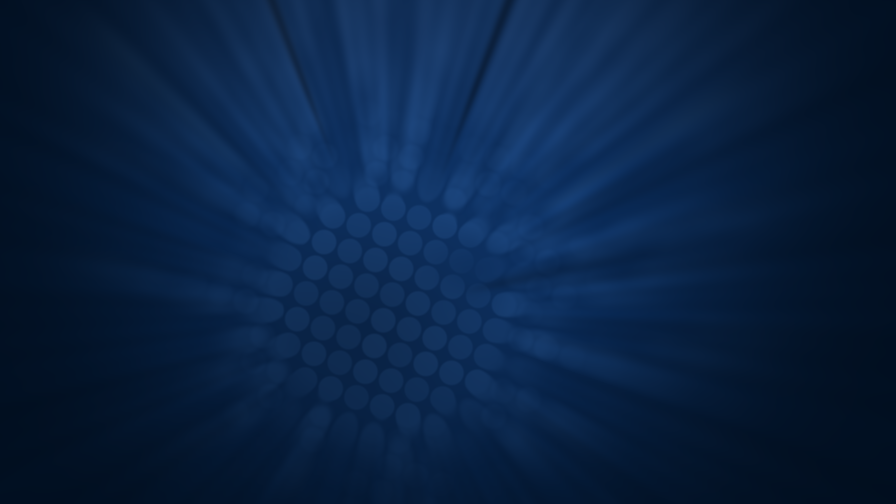
Give the GLSL for this background, as a Shadertoy shader.

```glsl
// A bundle of glowing blue fibres seen end on: crisp round tips in the core,
// drawn out into soft rays towards the rim. A tilted dot lattice is sampled
// along the radius (zoom blur), then laid over an elliptical navy glow.

#define FOCUS vec2(0.775, 0.387)      // point where the rays converge
#define TIP_ANCHOR vec2(0.694, 0.502) // centre of one lattice dot
#define TIP_PITCH 0.0540              // distance between fibre tips
#define TIP_RADIUS 0.45               // dot radius in lattice cells
#define TILT 0.335                    // lattice rotation, radians
#define CORE_RADIUS 0.215             // tips stay sharp inside this
#define BLUR_STEPS 32
#define GLOW_CENTRE vec2(0.87, 0.66)
#define GLOW_SIZE vec2(0.68, 0.70)
#define NIGHT vec3(0.004, 0.058, 0.125)
#define BLUE vec3(0.056, 0.203, 0.405)

float hash(vec2 cell) {
    vec3 h = fract(cell.xyx * vec3(0.1031, 0.1030, 0.0973));
    h += dot(h, h.yzx + 33.33);
    return fract((h.x + h.y) * h.z);
}

// Brightness of the fibre tip covering p
float fibreTip(vec2 p, float softness, float variation) {
    float c = cos(TILT), s = sin(TILT);
    vec2 d = p - TIP_ANCHOR;
    vec2 lattice = vec2(dot(d, vec2(c, -s)), dot(d, vec2(-s, -c))) / TIP_PITCH;
    vec2 cell = floor(lattice + 0.5);
    float disc = 1.0 - smoothstep(TIP_RADIUS - softness, TIP_RADIUS + softness,
                                  length(lattice - cell));
    float strength = mix(0.75, 1.0, hash(cell + 7.0));
    return disc * mix(strength, smoothstep(0.15, 0.9, hash(cell)), variation);
}

// Average of the lattice along the ray; the span grows away from the core
float fibres(vec2 dir, float radius, float outer) {
    float beyond = max(radius - CORE_RADIUS, 0.0);
    float source = min(radius, CORE_RADIUS) + 0.55 * beyond;
    float span = 0.32 * beyond;
    float softness = mix(0.05, 0.18, outer);
    float sum = 0.0;
    for (int i = 0; i < BLUR_STEPS; i++) {
        float t = (float(i) + 0.5) / float(BLUR_STEPS) - 0.5;
        sum += fibreTip(FOCUS + dir * (source + span * t), softness, outer);
    }
    return sum / float(BLUR_STEPS);
}

// Fine angular streaks; whole frequencies keep the circle seamless
float fineRays(float angle) {
    return 0.40 * sin(23.0 * angle + 1.0)
         + 0.35 * sin(47.0 * angle + 2.6 + sin(7.0 * angle))
         + 0.25 * sin(89.0 * angle + 4.0 + sin(11.0 * angle));
}

// Soft line along one direction
float ray(float angle, float heading, float width) {
    float d = (angle - heading) / width;
    return exp(-d * d);
}

void mainImage(out vec4 fragColor, in vec2 fragCoord) {
    vec2 p = fragCoord / iResolution.y;
    vec2 offset = p - FOCUS;
    float radius = length(offset);
    vec2 dir = offset / max(radius, 0.0001);
    float angle = atan(offset.y, offset.x);

    // Elliptical glow over night blue, broad on top with a steep rim
    vec2 q = (p - GLOW_CENTRE) / GLOW_SIZE;
    float glow = exp(-1.3 * pow(dot(q, q), 1.5));
    vec3 color = mix(NIGHT, BLUE, glow);

    // Dark pool behind the sharp tips
    vec2 pool = (p - vec2(0.73, 0.37)) / vec2(0.23, 0.21);
    color *= 1.0 - 0.25 * exp(-dot(pool, pool));

    // Tips and their radial smears, with a quiet gap right of the core
    float outer = smoothstep(CORE_RADIUS - 0.02, CORE_RADIUS + 0.16, radius);
    float tips = fibres(dir, radius, outer);
    vec2 gap = (p - vec2(0.95, 0.47)) / vec2(0.09, 0.06);
    float quiet = 1.0 - 0.75 * exp(-dot(gap, gap));
    float lift = mix(tips * quiet, 1.2 * (tips - 0.27), outer);

    // Faint round tips scattered over the start of the rays
    float ring = smoothstep(0.19, 0.25, radius) * (1.0 - smoothstep(0.28, 0.46, radius));
    lift += 0.40 * ring * quiet * (fibreTip(p, 0.10, 1.0) - 0.2);
    color += lift * glow * vec3(0.042, 0.060, 0.080);

    // Grey sheen on the upper rays
    float sheen = smoothstep(0.55, 1.0, p.y) * glow;
    float streaks = fineRays(angle) * smoothstep(0.18, 0.50, radius);
    color += sheen * (0.75 + 0.4 * streaks) * vec3(0.046, 0.022, -0.006);
    color *= 1.0 + 0.12 * streaks * mix(0.4, 1.0, glow);

    // Darker gaps: a mirrored pair above, and two to the right
    float reach = smoothstep(0.26, 0.50, radius);
    float fade = 1.0 - smoothstep(0.40, 0.75, radius);
    float dark = reach * ray(abs(angle - 1.571), 0.367, 0.017);
    dark += 0.55 * smoothstep(0.13, 0.24, radius) * fade * ray(angle, 0.23, 0.050);
    dark += 0.40 * reach * fade * ray(angle, 0.49, 0.030);
    color *= 1.0 - 0.33 * dark;

    // Pale fibres running to the upper corners
    float pale = ray(angle, 0.57, 0.028) + ray(angle, 2.38, 0.035);
    color += pale * reach * (1.0 - smoothstep(0.68, 0.90, radius))
           * vec3(0.022, 0.028, 0.030);

    fragColor = vec4(clamp(color, 0.0, 1.0), 1.0);
}
```
